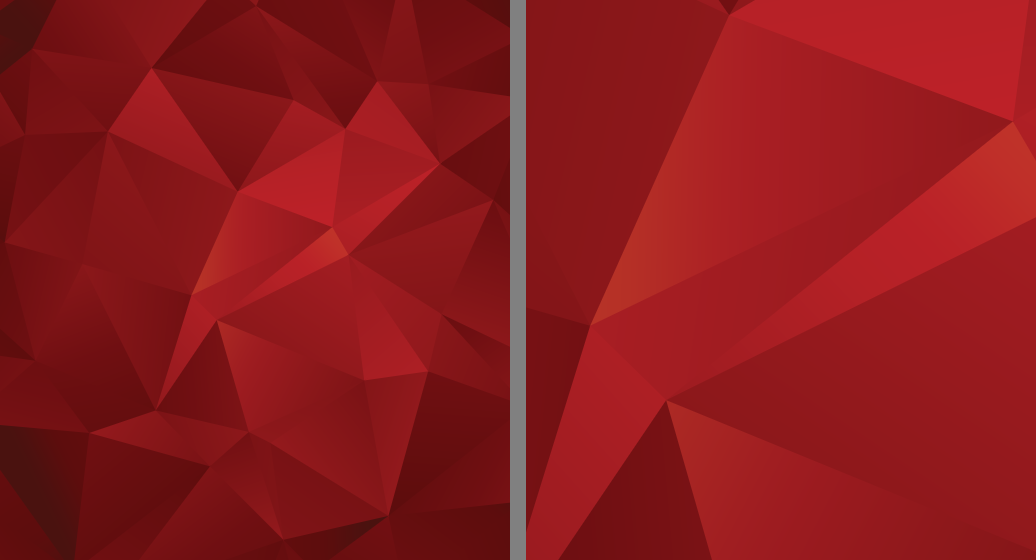
Left, the full canvas; right, a detail of the centre.
This background is drawn by a Shadertoy shader. Its source:

```glsl
// Low-poly field of red facets, bright around a focus and dark at the rim.
// A jittered, tilted grid gives quads; each is split into two triangles with
// a tone from distance and chance, plus a linear gradient across the facet.
#define CELLS 5.4               // grid cells across the canvas width
#define JITTER 0.84             // vertex scatter, below 1
#define TILT 0.42               // grid rotation in radians
#define FOCUS vec2(0.58, 0.64)  // bright centre, in canvas widths
#define CORE_TONE 0.99          // mean tone at the focus
#define FALLOFF 1.14            // tone lost per canvas width
#define TONE_SPREAD 0.40        // random tone range between facets
#define SHADING 0.17            // gradient strength inside a facet
#define SEED 7.0

vec3 hash3(vec2 p) {
    vec3 q = fract(vec3(p.xyx + SEED) * vec3(0.1031, 0.1030, 0.0973));
    q += dot(q, q.yxz + 33.33);
    return fract((q.xxy + q.yzz) * q.zyx);
}

vec2 vertexAt(vec2 id) {
    return id + JITTER * (hash3(id + 40.0).xy - 0.5);
}

float cross2(vec2 a, vec2 b) { return a.x * b.y - a.y * b.x; }

float area(vec2 a, vec2 b, vec2 c) { return cross2(b - a, c - a); }

// Signed distance to the line a-b, positive on its left
float edgeDist(vec2 p, vec2 a, vec2 b) {
    return cross2(normalize(b - a), p - a);
}

// Tone 0..1 to red; knots follow the share of each shade
vec3 redRamp(float t) {
    vec3 c = vec3(0.29, 0.07, 0.06);
    c = mix(c, vec3(0.37, 0.05, 0.05), smoothstep(0.03, 0.14, t));
    c = mix(c, vec3(0.44, 0.06, 0.07), clamp((t - 0.14) / 0.24, 0.0, 1.0));
    c = mix(c, vec3(0.54, 0.09, 0.10), clamp((t - 0.38) / 0.22, 0.0, 1.0));
    c = mix(c, vec3(0.63, 0.11, 0.13), clamp((t - 0.60) / 0.18, 0.0, 1.0));
    c = mix(c, vec3(0.71, 0.13, 0.15), clamp((t - 0.78) / 0.15, 0.0, 1.0));
    return mix(c, vec3(0.75, 0.13, 0.16), clamp((t - 0.93) / 0.15, 0.0, 1.0));
}

// Facet colour in rgb, antialiased coverage in a, premultiplied
vec4 facet(vec2 p, vec2 a, vec2 b, vec2 c, vec2 id, float pixel) {
    float inside = min(edgeDist(p, a, b), min(edgeDist(p, b, c), edgeDist(p, c, a)));
    float cover = clamp(0.5 + inside / pixel, 0.0, 1.0);
    vec2 centre = (a + b + c) / 3.0;
    vec3 rnd = hash3(id);
    float angle = 6.2832 * rnd.y;
    float tone = CORE_TONE - FALLOFF * length(centre) / CELLS;
    tone += TONE_SPREAD * (rnd.x - 0.5);
    tone = clamp(tone, 0.06, 0.98);
    float slope = dot(p - centre, vec2(cos(angle), sin(angle)));
    tone += SHADING * (0.4 + rnd.z) * slope;
    vec3 col = redRamp(tone);
    // A few bright facets warm up along their gradient
    float warm = step(0.75, rnd.z) * smoothstep(0.7, 1.0, tone);
    col.g += 0.07 * warm * smoothstep(0.0, 0.6, slope);
    return vec4(col, 1.0) * cover;
}

void mainImage(out vec4 fragColor, in vec2 fragCoord) {
    float ct = cos(TILT), st = sin(TILT);
    vec2 p = mat2(ct, st, -st, ct) * (fragCoord / iResolution.x - FOCUS) * CELLS;
    float pixel = CELLS / iResolution.x;
    vec2 base = floor(p);
    vec4 sum = vec4(0.0);

    // Jittered quads reach only into neighbouring cells
    for (int j = -1; j <= 1; j++)
    for (int i = -1; i <= 1; i++) {
        vec2 id = base + vec2(i, j);
        vec2 a = vertexAt(id);
        vec2 b = vertexAt(id + vec2(1, 0));
        vec2 c = vertexAt(id + vec2(1, 1));
        vec2 d = vertexAt(id + vec2(0, 1));
        // Split along the diagonal that leaves the larger smallest triangle
        float splitAC = min(area(a, b, c), area(a, c, d));
        float splitBD = min(area(a, b, d), area(b, c, d));
        bool useAC = splitAC > splitBD;
        vec2 firstEnd = useAC ? c : d;
        vec2 secondStart = useAC ? a : b;
        sum += facet(p, a, b, firstEnd, id + 90.0, pixel);
        sum += facet(p, secondStart, c, d, id + 150.5, pixel);
    }
    fragColor = vec4(sum.rgb / max(sum.a, 0.0001), 1.0);
}
```
